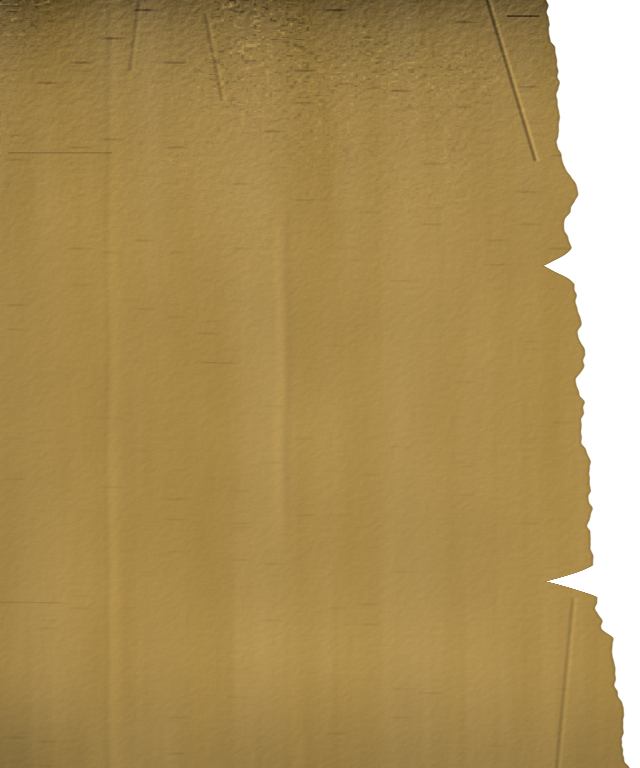
Give the GLSL for this texture, as a WebGL 1 fragment shader.

```glsl
precision highp float;
uniform vec2 u_resolution;

float hash(vec2 p) {
  vec3 q = fract(vec3(p.xyx) * 0.1031);
  q += dot(q, q.yzx + 33.33);
  return fract((q.x + q.y) * q.z);
}

float noise(vec2 p) {
  vec2 i = floor(p), f = fract(p);
  f = f * f * (3.0 - 2.0 * f);
  return mix(mix(hash(i), hash(i + vec2(1, 0)), f.x),
             mix(hash(i + vec2(0, 1)), hash(i + vec2(1, 1)), f.x), f.y);
}

float fbm(vec2 p) {
  float sum = 0.0, amp = 0.5;
  for (int i = 0; i < 4; i++) {
    sum += amp * noise(p);
    p = p * 2.03 + 17.1;
    amp *= 0.5;
  }
  return sum;
}

float bump(float x, float center, float width) {
  float d = (x - center) / width;
  return exp(-d * d);
}

// Wedge torn into the right side
float notch(float y, float center, float halfHeight) {
  return pow(max(1.0 - abs(y - center) / halfHeight, 0.0), 1.3);
}

// Horizontal position of the torn border, y measured downward
float tornEdge(float y) {
  float x = 0.853 + 0.125 * y;
  x += 0.006 * bump(y, 0.08, 0.045) + 0.015 * bump(y, 0.246, 0.026);
  x -= 0.009 * bump(y, 0.295, 0.025) + 0.012 * bump(y, 0.498, 0.022);
  x -= 0.016 * bump(y, 0.57, 0.03);
  x -= 0.017 * smoothstep(0.57, 0.68, y) * (1.0 - smoothstep(0.818, 0.832, y));
  x -= 0.047 * notch(y, 0.346, 0.024) + 0.076 * notch(y, 0.757, 0.021);
  x += 0.009 * (noise(vec2(y * 48.0, 3.0)) - 0.5);
  return x + 0.005 * (noise(vec2(y * 130.0, 8.0)) - 0.5);
}

float segment(vec2 p, vec2 a, vec2 b) {
  vec2 d = b - a;
  return length(p - a - d * clamp(dot(p - a, d) / dot(d, d), 0.0, 1.0));
}

// Dark fold with a pale ridge beside it
float crease(vec2 p, vec2 a, vec2 b, float width) {
  float dark = smoothstep(width, 0.0, segment(p, a, b));
  float pale = smoothstep(width, 0.0, segment(p - vec2(width * 1.3, 0.0), a, b));
  return 0.5 * pale - dark;
}

float grain(vec2 p) {
  return fbm(p * vec2(150.0, 190.0));
}

void main() {
  vec2 uv = gl_FragCoord.xy / u_resolution;
  float y = 1.0 - uv.y;
  vec2 p = vec2(uv.x * 0.832, y);
  float pixel = 1.0 / u_resolution.x;
  float inside = tornEdge(y) - uv.x;
  float top = exp(-y * 7.0);

  // Broad shading
  float light = 1.0 - 0.3 * exp(-y * 17.0) - 0.09 * exp(-y * 4.5);
  light -= 0.13 * smoothstep(0.84, 1.02, y);
  light -= 0.05 * smoothstep(0.3, 0.0, uv.x) * smoothstep(0.75, 1.0, y);
  light -= 0.05 * smoothstep(0.12, 0.0, uv.x);

  // Vertical fibres and soft stains
  float streak = fbm(vec2(p.x * 15.0, y * 1.6 + 4.0)) - 0.47;
  float fibre = noise(vec2(p.x * 110.0, y * 5.0)) - 0.5;
  light += 0.11 * streak + fibre * (0.012 + 0.025 * smoothstep(0.7, 1.0, y));
  light += 0.08 * (fbm(p * 7.0) - 0.47);

  // Embossed grain, strongest near the top
  float relief = grain(p) - grain(p + vec2(0.0016, 0.0016));
  light += relief * (0.09 + 0.3 * top);
  float speck = noise(p * vec2(190.0, 330.0));
  float patches = smoothstep(0.42, 0.65, fbm(p * 9.0 + 5.0));
  light += top * patches * 0.22 * (smoothstep(0.75, 0.95, speck) - smoothstep(0.3, 0.08, speck));

  // Scattered horizontal scratches
  vec2 cell = vec2(p.x * 24.0, y * 190.0);
  float scratch = smoothstep(0.955, 1.0, hash(floor(cell)));
  vec2 inCell = abs(fract(cell) - 0.5);
  scratch *= smoothstep(0.5, 0.1, inCell.x) * smoothstep(0.5, 0.05, inCell.y);
  light -= scratch * (0.05 + 0.25 * top);
  light -= 0.16 * smoothstep(0.0018, 0.0, segment(p, vec2(0.012, 0.199), vec2(0.145, 0.199)));
  light -= 0.09 * smoothstep(0.0018, 0.0, segment(p, vec2(0.262, 0.472), vec2(0.305, 0.473)));
  light -= 0.08 * smoothstep(0.0018, 0.0, segment(p, vec2(0.0, 0.784), vec2(0.08, 0.785)));
  light -= 0.4 * smoothstep(0.002, 0.0, segment(p, vec2(0.66, 0.021), vec2(0.7, 0.021)));

  // Long folds
  light += 0.28 * crease(p, vec2(0.633, 0.0), vec2(0.695, 0.208), 0.0035);
  light += 0.13 * crease(p, vec2(0.266, 0.02), vec2(0.288, 0.13), 0.004);
  light += 0.12 * crease(p, vec2(0.18, 0.0), vec2(0.168, 0.09), 0.004);
  light += 0.12 * crease(p, vec2(0.744, 0.78), vec2(0.723, 1.0), 0.004);
  float wobble = 0.004 * (noise(vec2(y * 20.0, 2.0)) - 0.5);
  light += 0.035 * (bump(p.x, 0.147 + wobble, 0.009) - bump(p.x, 0.138 + wobble, 0.004));
  float midFold = smoothstep(0.22, 0.32, y) * smoothstep(0.75, 0.6, y);
  light += midFold * 0.04 * (bump(p.x, 0.362 + wobble, 0.006) - bump(p.x, 0.374 + wobble, 0.005));

  // Tinted sheet with a thin shaded rim
  light -= 0.12 * smoothstep(0.006, 0.0, inside);
  vec3 sheet = vec3(0.675, 0.55, 0.3) * light;
  sheet += vec3(0.0, 0.006, 0.025) * (streak * 3.0 + 0.2);
  gl_FragColor = vec4(mix(vec3(1.0), sheet, smoothstep(-pixel, pixel, inside)), 1.0);
}
```
